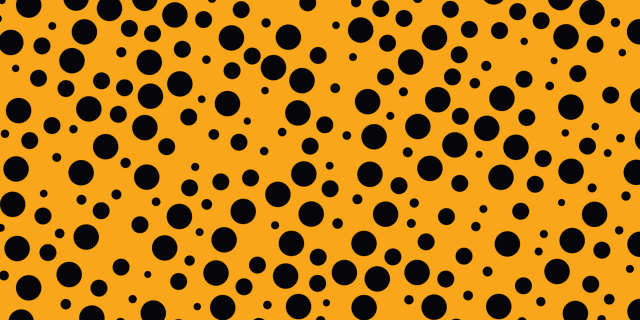
A WebGL 1 fragment shader for this pattern:

```glsl
precision highp float;
// Scattered black dots in three sizes on a flat orange ground.
// Each cell of a turned grid seeds one jittered dot; two relaxation passes
// push crowded dots apart, then the nearest dot edge decides the colour.

uniform vec2 u_resolution;

#define CELLS_PER_HEIGHT 10.4
#define GRID_ANGLE 0.46
#define JITTER 0.6
#define GAP 0.34
#define PUSH 0.7
#define LARGE_RADIUS 0.413
#define MEDIUM_RADIUS 0.275
#define SMALL_RADIUS 0.145
#define EDGE_PIXELS 0.75
#define ORANGE vec3(0.98, 0.65, 0.10)
#define BLACK vec3(0.02, 0.02, 0.04)

float hash(vec2 cell, float salt) {
  return fract(sin(dot(cell, vec2(127.1, 311.7)) + salt * 74.7) * 43758.5453);
}

// Sizes follow a five-cell cycle loosened by noise, so large dots stay spread.
float dotRadius(vec2 cell) {
  float rank = fract(dot(cell, vec2(0.4, 0.2)) + 0.4 * hash(cell, 3.0));
  float small = SMALL_RADIUS * mix(0.78, 1.2, hash(cell, 4.0));
  float radius = rank < 0.335 ? LARGE_RADIUS : MEDIUM_RADIUS;
  return rank < 0.675 ? radius : small;
}

// A dot is stored as centre (xy) and radius (z).
vec3 seedDot(vec2 cell) {
  vec2 jitter = vec2(hash(cell, 1.0), hash(cell, 2.0)) - 0.5;
  return vec3(cell + 0.5 + JITTER * jitter, dotRadius(cell));
}

// Shift of dot a away from dot b; the smaller dot yields more.
vec3 repulsion(vec3 a, vec3 b) {
  vec2 away = a.xy - b.xy;
  float dist = length(away);
  float reach = a.z + b.z;
  float deficit = max(reach + GAP - dist, 0.0);
  return vec3(away / max(dist, 0.0001) * deficit * PUSH * b.z / reach, 0.0);
}

void main() {
  float c = cos(GRID_ANGLE);
  float s = sin(GRID_ANGLE);
  float scale = CELLS_PER_HEIGHT / u_resolution.y;
  vec2 p = mat2(c, s, -s, c) * gl_FragCoord.xy * scale;
  vec2 home = floor(p);

  // Seeds of the 7 x 7 cells around this point.
  vec3 seeds[49];
  for (int j = 0; j < 7; j++) {
    for (int i = 0; i < 7; i++) {
      seeds[j * 7 + i] = seedDot(home + vec2(float(i), float(j)) - 3.0);
    }
  }

  // First pass: relax the inner 5 x 5 dots.
  vec3 relaxed[25];
  for (int j = 0; j < 5; j++) {
    for (int i = 0; i < 5; i++) {
      vec3 self = seeds[(j + 1) * 7 + i + 1];
      vec3 moved = self;
      for (int v = 0; v < 3; v++) {
        for (int u = 0; u < 3; u++) {
          moved += repulsion(self, seeds[(j + v) * 7 + i + u]);
        }
      }
      relaxed[j * 5 + i] = moved;
    }
  }

  // Second pass: relax the inner 3 x 3 dots and measure the nearest edge.
  float edge = 10.0;
  for (int j = 0; j < 3; j++) {
    for (int i = 0; i < 3; i++) {
      vec3 self = relaxed[(j + 1) * 5 + i + 1];
      vec3 moved = self;
      for (int v = 0; v < 3; v++) {
        for (int u = 0; u < 3; u++) {
          moved += repulsion(self, relaxed[(j + v) * 5 + i + u]);
        }
      }
      edge = min(edge, length(p - moved.xy) - moved.z);
    }
  }

  float soft = EDGE_PIXELS * scale;
  gl_FragColor = vec4(mix(BLACK, ORANGE, smoothstep(-soft, soft, edge)), 1.0);
}
```
